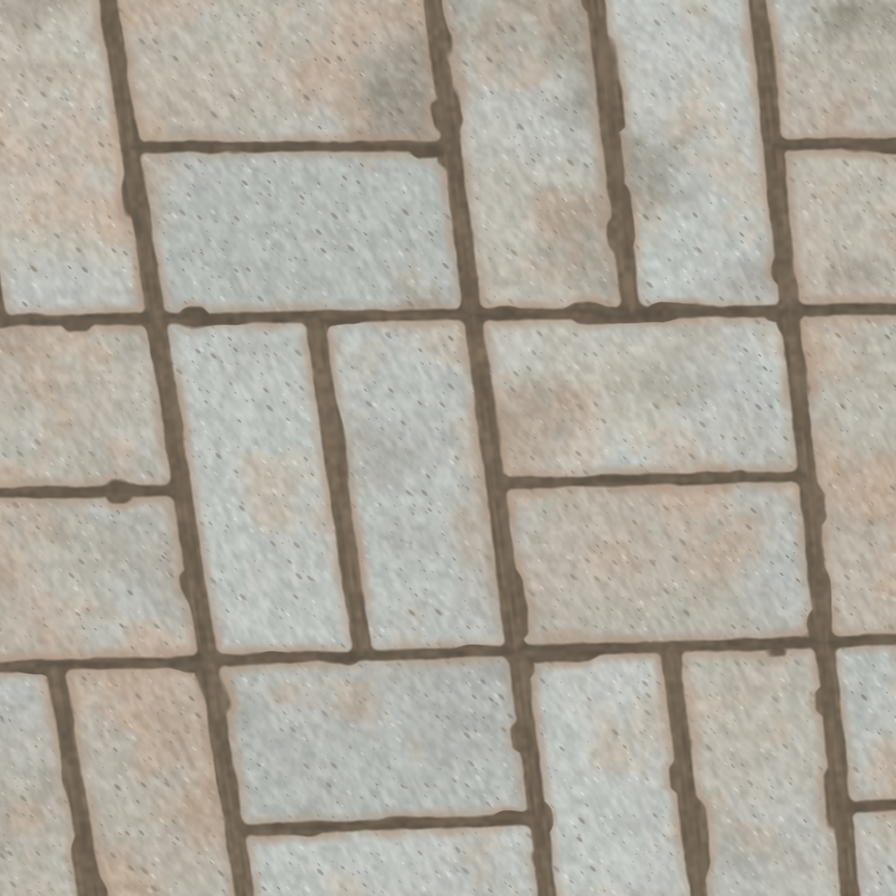
Reproduce this texture procedurally as a WebGL 1 fragment shader.

```glsl
precision highp float;
// Weathered paving in a basket weave: square cells hold two bricks each, lying
// or standing in turn. A slight perspective skews the grid; rounded boxes cut
// the joints, and layered noise adds tints, stains, rusty rims, pits and grain.
uniform vec2 u_resolution;

#define JOINT_HALF vec2(0.0105, 0.0062)
#define CORNER 0.008
#define EDGE_WOBBLE 0.0055
#define EDGE_SOFT 0.0022
#define WARM vec3(0.745, 0.715, 0.665)
#define COOL vec3(0.738, 0.755, 0.735)
#define GRIME vec3(0.55, 0.52, 0.47)
#define RUST vec3(0.67, 0.585, 0.51)
#define SAND vec3(0.50, 0.435, 0.365)
#define SOIL vec3(0.37, 0.335, 0.285)
#define STAIN_AMOUNT 0.65
#define GRAIN_AMOUNT 0.085

float hash(vec2 p) {
  vec3 q = fract(vec3(p.xyx) * 0.1031);
  q += dot(q, q.yzx + 33.33);
  return fract((q.x + q.y) * q.z);
}

float noise(vec2 p) {
  vec2 i = floor(p), f = fract(p);
  f = f * f * (3.0 - 2.0 * f);
  return mix(mix(hash(i), hash(i + vec2(1.0, 0.0)), f.x),
             mix(hash(i + vec2(0.0, 1.0)), hash(i + vec2(1.0, 1.0)), f.x), f.y);
}

float fbm(vec2 p) {
  float sum = 0.0, amp = 0.533;
  for (int i = 0; i < 4; i++) {
    sum += amp * noise(p);
    p = mat2(1.6, 1.2, -1.2, 1.6) * p + 17.3;
    amp *= 0.5;
  }
  return sum;
}

float roundBox(vec2 p, vec2 halfSize, float r) {
  vec2 q = abs(p) - halfSize + r;
  return length(max(q, 0.0)) + min(max(q.x, q.y), 0.0) - r;
}

// Sparse dark pits, one candidate per grid square
float pits(vec2 p, float density) {
  vec2 cell = floor(p);
  vec2 center = 0.3 + 0.4 * vec2(hash(cell + 3.1), hash(cell + 8.7));
  vec2 q = fract(p) - center;
  q.x += 0.4 * q.y;
  float radius = mix(0.12, 0.3, hash(cell + 5.9));
  return step(1.0 - density, hash(cell)) * smoothstep(radius, radius * 0.3, length(q));
}

void main() {
  vec2 uv = gl_FragCoord.xy / u_resolution;
  float soft = max(EDGE_SOFT, 1.0 / min(u_resolution.x, u_resolution.y));

  // Perspective grid: cells narrow downward and to the right
  float down = 1.0 - uv.y;
  vec2 cellSize = vec2(0.363 - 0.025 * down, 0.386 - 0.017 * uv.x);
  vec2 grid = vec2(uv.x - 0.120 - 0.153 * down, down - 0.358 + 0.013 * uv.x) / cellSize;
  vec2 cell = floor(grid), local = fract(grid);

  // Split each cell across or along, alternating like a checkerboard
  float lying = mod(cell.x + cell.y, 2.0);
  vec2 split = mix(vec2(2.0, 1.0), vec2(1.0, 2.0), lying);
  vec2 id = cell * 2.0 + floor(local * split) + 40.0;
  vec2 size = cellSize / split;
  vec2 p = (fract(local * split) - 0.5) * size;

  // Worn brick outline with occasional chips
  float tint = hash(id), shade = hash(id + 21.7);
  float d = roundBox(p, 0.5 * size - JOINT_HALF, CORNER);
  d += EDGE_WOBBLE * (fbm(uv * 34.0 + id * 3.0) - 0.5);
  d += 0.007 * smoothstep(0.68, 0.9, noise(uv * 23.0 + id));
  float brickMask = smoothstep(soft, -soft, d);

  // Brick face: own tint, drifting patches and broad grime
  float patches = fbm(uv * 9.0 + id * 5.0);
  float cool = smoothstep(0.25, 0.8, 0.6 * tint + 0.75 * patches - 0.1);
  vec3 face = mix(WARM, COOL, cool) * (0.955 + 0.065 * shade);
  face = mix(face, face * vec3(1.02, 0.96, 0.92), smoothstep(0.5, 0.75, fbm(uv * 13.0 + 9.0)));
  float upper = smoothstep(0.35, 1.0, uv.y);
  float stain = smoothstep(0.53, 0.78, fbm(uv * vec2(6.0, 8.0) + id * 2.3) + 0.07 * upper);
  face = mix(face, GRIME, STAIN_AMOUNT * stain * (0.35 + 0.65 * upper));

  // Slanted grain, pits and pale flecks
  vec2 slant = vec2(uv.x + 0.45 * uv.y, uv.y);
  float grain = noise(slant * vec2(150.0, 95.0)) + 0.6 * noise(slant * vec2(270.0, 190.0)) - 0.8;
  face += GRAIN_AMOUNT * grain;
  float pitted = max(pits(slant * vec2(72.0, 52.0), 0.16),
                     0.7 * pits(slant * vec2(125.0, 95.0) + 31.0, 0.16));
  face = mix(face, GRIME * 0.88, 0.62 * pitted * (0.4 + 0.8 * patches));
  face += 0.07 * pits(slant * vec2(85.0, 65.0) + 57.0, 0.13);

  // Rusty rim, stronger in places
  float rim = smoothstep(-0.015, -0.001, d);
  face = mix(face, RUST, rim * (0.25 + 0.6 * noise(uv * 30.0 + 4.0)));

  // Joint filling: sandy upright joints, darker level ones
  vec2 toEdge = 0.5 * size - abs(p);
  float upright = smoothstep(-0.006, 0.006, toEdge.y - toEdge.x);
  float streak = mix(noise(slant * vec2(35.0, 170.0)), noise(vec2(grid.x * 90.0, uv.y * 28.0)), upright);
  vec3 joint = mix(SOIL, SAND, clamp(0.1 + 0.3 * upright + 0.65 * (streak - 0.3), 0.0, 1.0));
  joint *= 0.94 + 0.14 * noise(uv * 140.0);

  gl_FragColor = vec4(mix(joint, face, brickMask), 1.0);
}
```
